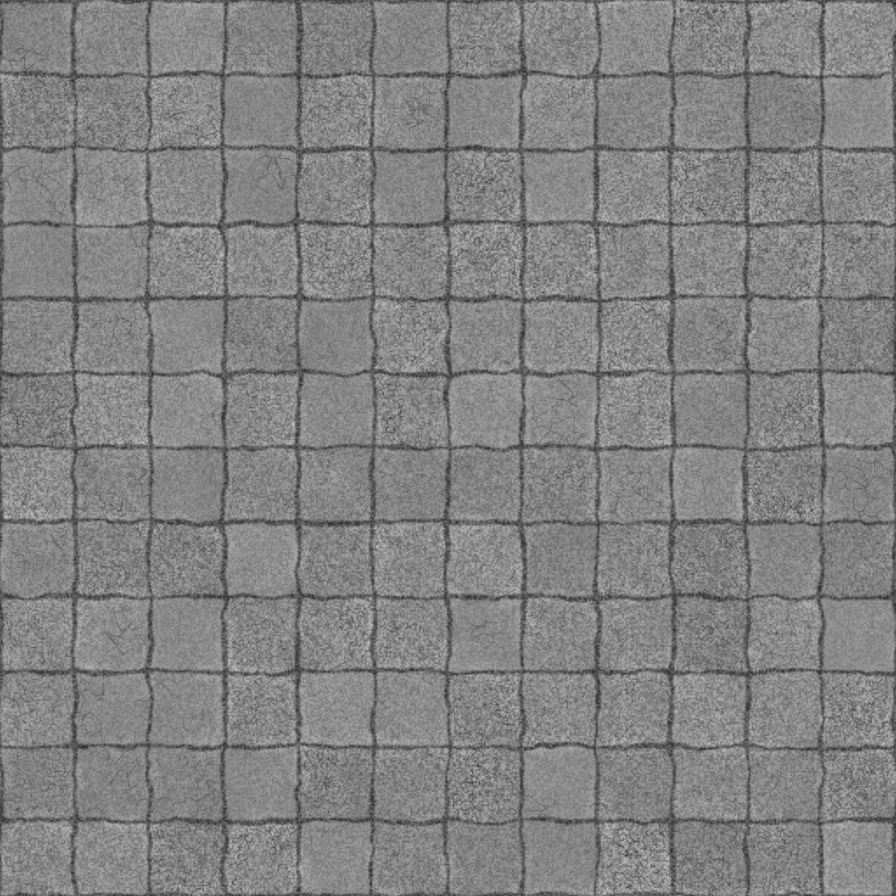
A WebGL 1 fragment shader for this texture:

```glsl
precision highp float;

uniform vec2 u_resolution;

const float TILES = 12.0;           // repeats across and down
const float JOINT_HALF = 0.028;     // the lengths below are in tile widths
const float JOINT_VARIATION = 0.025;
const float CORNER_RADIUS = 0.04;
const float EDGE_SOFTNESS = 0.026;
const float WOBBLE_BROAD = 0.065;
const float WOBBLE_FINE = 0.035;
const float WOBBLE_BROAD_CELLS = 36.0;  // cell counts are per canvas
const float WOBBLE_FINE_CELLS = 96.0;
const float GRAIN_FINE_CELLS = 512.0;
const float GRAIN_COARSE_CELLS = 300.0;
const float PATCH_CELLS = 30.0;
const float CRACK_CELLS = 54.0;
const float CRACK_WIDTH = 0.12;
const float CRACK_DEPTH = 0.11;
const float CRAZE_CELLS = 150.0;
const float CRAZE_WIDTH = 0.3;
const float CRAZE_DEPTH = 0.085;
const float GRAIN_SMOOTH = 0.13;
const float GRAIN_ROUGH = 0.29;
const float TILE_TONE_RANGE = 0.05;
const float RIM_LIGHT = 0.045;
const vec3 STONE = vec3(0.538);
const vec3 JOINT = vec3(0.325);

float hash(vec2 cell, float seed) {
  vec3 p = fract(cell.xyx * vec3(0.1031, 0.1030, 0.0973) + seed * 0.317);
  p += dot(p, p.yzx + 33.33);
  return fract((p.x + p.y) * p.z);
}

// Value noise that wraps after the given number of cells.
float noise(vec2 uv, float cells, float seed) {
  vec2 p = uv * cells;
  vec2 i = floor(p);
  vec2 f = fract(p);
  f = f * f * (3.0 - 2.0 * f);
  vec2 a = mod(i, cells);
  vec2 b = mod(i + 1.0, cells);
  return mix(mix(hash(a, seed), hash(vec2(b.x, a.y), seed), f.x),
             mix(hash(vec2(a.x, b.y), seed), hash(b, seed), f.x), f.y);
}

vec2 wobble(vec2 uv) {
  vec2 broad = vec2(noise(uv, WOBBLE_BROAD_CELLS, 1.0), noise(uv, WOBBLE_BROAD_CELLS, 2.0));
  vec2 fine = vec2(noise(uv, WOBBLE_FINE_CELLS, 3.0), noise(uv, WOBBLE_FINE_CELLS, 4.0));
  return (broad - 0.5) * WOBBLE_BROAD + (fine - 0.5) * WOBBLE_FINE;
}

// Dark lines along the borders between scattered points.
float crackLines(vec2 uv, float cells, float width) {
  vec2 p = uv * cells;
  vec2 i = floor(p);
  float nearest = 9.0;
  float second = 9.0;
  for (int y = -1; y <= 1; y++) {
    for (int x = -1; x <= 1; x++) {
      vec2 c = i + vec2(float(x), float(y));
      vec2 w = mod(c, cells);
      float d = distance(p, c + vec2(hash(w, 5.0), hash(w, 6.0)));
      second = min(second, max(nearest, d));
      nearest = min(nearest, d);
    }
  }
  return 1.0 - smoothstep(0.0, width, second - nearest);
}

float roundedBox(vec2 p, float halfSize, float radius) {
  vec2 q = abs(p) - halfSize + radius;
  return length(max(q, 0.0)) + min(max(q.x, q.y), 0.0) - radius;
}

void main() {
  vec2 uv = gl_FragCoord.xy / u_resolution;
  float pixel = 1.0 / min(u_resolution.x, u_resolution.y);
  vec2 shift = wobble(uv);

  // Tile layout with uneven joints
  vec2 p = uv * TILES + shift;
  vec2 tile = mod(floor(p), TILES);
  float patchy = noise(uv, PATCH_CELLS, 7.0);
  float gap = JOINT_HALF + (noise(uv, WOBBLE_BROAD_CELLS, 8.0) - 0.5) * JOINT_VARIATION;
  float edge = roundedBox(fract(p) - 0.5, 0.5 - gap, CORNER_RADIUS);
  float soft = max(EDGE_SOFTNESS, pixel * TILES);
  float stoneMask = 1.0 - smoothstep(-soft, soft, edge);

  // Grain, rougher on some tiles
  float grain = (noise(uv, GRAIN_FINE_CELLS, 9.0) - 0.5) * 0.8
              + (noise(uv, GRAIN_COARSE_CELLS, 10.0) - 0.5) * 0.3;
  float roughness = hash(tile, 11.0) * (0.5 + patchy);
  float grainAmount = mix(GRAIN_SMOOTH, GRAIN_ROUGH, roughness);

  // Sparse hairline cracks and a finer broken crazing
  float crack = crackLines(uv + shift * 2.5 / TILES, CRACK_CELLS, max(CRACK_WIDTH, pixel * CRACK_CELLS));
  crack *= smoothstep(0.45, 0.75, noise(uv, PATCH_CELLS, 12.0));
  crack *= smoothstep(0.2, 0.9, hash(tile, 13.0));
  float craze = crackLines(uv, CRAZE_CELLS, max(CRAZE_WIDTH, pixel * CRAZE_CELLS));
  craze *= smoothstep(0.35, 0.8, noise(uv, CRAZE_CELLS, 15.0)) * (0.35 + roughness);

  // Worn light rim just inside each tile
  float rim = smoothstep(-0.12, -0.04, edge) * stoneMask * smoothstep(0.3, 0.75, patchy);

  // Shading
  float tone = (hash(tile, 14.0) - 0.5) * TILE_TONE_RANGE + (patchy - 0.5) * 0.02;
  vec3 stone = STONE + tone + grain * grainAmount + rim * RIM_LIGHT
             - crack * CRACK_DEPTH - craze * CRAZE_DEPTH;
  vec3 joint = JOINT + grain * GRAIN_ROUGH + (patchy - 0.5) * 0.05;
  gl_FragColor = vec4(clamp(mix(joint, stone, stoneMask), 0.0, 1.0), 1.0);
}
```
